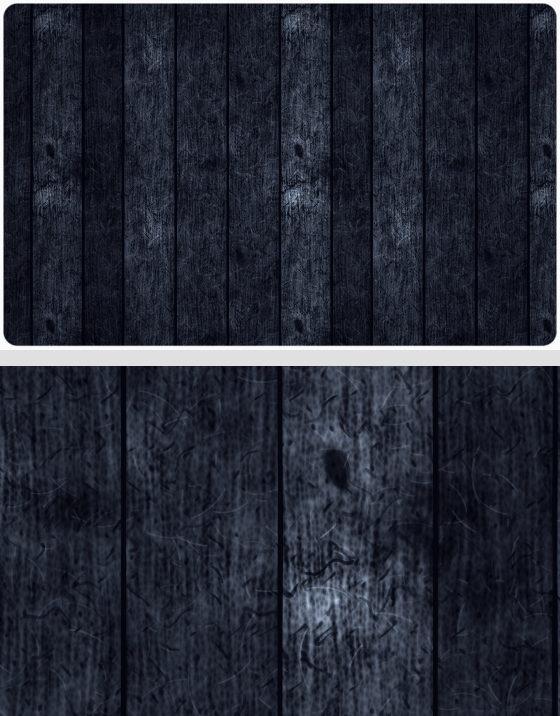
Top, the full canvas; bottom, a detail of the centre.
Give the GLSL for this texture, as a Shadertoy shader.

```glsl
const float TILE_W = 0.71, TILE_H = 0.5;

vec2 hash2(vec2 p) {
    return fract(sin(vec2(dot(p, vec2(127.1, 311.7)), dot(p, vec2(269.5, 183.3)))) * 43758.5);
}

// Distance to the nearest cell point, repeating every rows cells in y
float cells(vec2 p, float rows) {
    float nearest = 1.5;
    for (int j = -1; j <= 1; j++)
    for (int i = -1; i <= 1; i++) {
        vec2 id = floor(p) + vec2(i, j);
        nearest = min(nearest, length(id + hash2(vec2(id.x, mod(id.y, rows))) - p));
    }
    return nearest;
}

// Thin, slightly bowed strokes, one at most per cell
float scratches(vec2 p, float rows, float width, float blur) {
    float mark = 0.0;
    for (int j = -1; j <= 1; j++)
    for (int i = -1; i <= 1; i++) {
        vec2 id = floor(p) + vec2(i, j);
        vec2 key = vec2(id.x, mod(id.y, rows));
        vec2 r = hash2(key + 19.0);
        float angle = 6.283 * r.x;
        vec2 d = id + hash2(key) - p;
        d = mat2(cos(angle), sin(angle), -sin(angle), cos(angle)) * d;
        d.y += 0.35 * d.x * d.x;
        float span = 0.15 + 0.65 * r.y * r.y;
        float dist = length(vec2(max(abs(d.x) - span, 0.0), d.y));
        float strength = fract(r.x * 17.0 + r.y * 5.0);
        mark = max(mark, strength * (1.0 - smoothstep(width, width + blur, dist)));
    }
    return mark;
}

// Offset from a centre that repeats vertically
vec2 offsetFrom(vec2 p, vec2 centre) {
    vec2 d = p - centre;
    d.y -= TILE_H * round(d.y / TILE_H);
    return d;
}

float spot(vec2 p, vec2 centre, vec2 radius) {
    vec2 d = offsetFrom(p, centre) / radius;
    return exp(-dot(d, d));
}

void mainImage(out vec4 fragColor, in vec2 fragCoord) {
    float px = 1.0 / iResolution.y;
    vec2 p = fragCoord * px;
    vec2 q = vec2(mod(p.x - 0.09, TILE_W), mod(p.y, TILE_H));

    // Five planks of uneven width per tile
    float edges[6] = float[6](0.0, 0.148, 0.262, 0.412, 0.561, 0.71);
    float tones[5] = float[5](0.195, 0.115, 0.185, 0.143, 0.14);
    float tone = tones[0], seam = 1.0, side = 0.0;
    for (int i = 0; i < 6; i++) {
        float d = q.x - edges[i];
        if (i < 5 && d >= 0.0) tone = tones[i];
        if (abs(d) < seam) { seam = abs(d); side = sign(d); }
    }

    // Grain bends around the knots
    vec2 knotD = offsetFrom(q, vec2(0.053, 0.07));
    knotD.x += 0.25 * knotD.y;
    float knot = length(knotD / vec2(0.015, 0.027));
    vec2 ovalD = offsetFrom(q, vec2(0.597, 0.27));
    float oval = length(ovalD / vec2(0.022, 0.055));
    vec2 g = q;
    g.x += 0.003 * sin(12.566 * q.y + 23.0 * q.x) + 0.0015 * sin(37.7 * q.y + 61.0 * q.x);
    g.x -= knotD.x * 0.6 * exp(-0.25 * knot * knot) + ovalD.x * 0.5 * exp(-0.4 * oval * oval);

    float fibre = cells(g * vec2(190.0, 14.0), 7.0) - 0.5;
    float streak = cells(g * vec2(60.0, 4.0) + 7.0, 2.0) - 0.5;
    float speck = cells(q * vec2(260.0, 160.0), 80.0) - 0.5;
    float rings = sin(g.x * 720.0 + 2.0 * sin(g.x * 83.0));
    vec2 w = q + 0.006 * sin(q.yx * vec2(113.1, 97.0)) + 0.003 * sin(q.yx * vec2(251.3, 211.0));
    float blotch = 0.5 * cells(w * 18.0, 9.0) + 0.3 * cells(w * 44.0 + 3.0, 22.0)
                 + 0.25 * cells(w * 104.0 + 5.0, 52.0) - 0.5;

    // Worn pale areas and grimy dark ones
    float pale = spot(q, vec2(0.045, 0.45), vec2(0.07, 0.06))
               + 0.45 * spot(q, vec2(0.07, 0.10), vec2(0.045, 0.045))
               + 0.75 * spot(q, vec2(0.345, 0.35), vec2(0.045, 0.07))
               + 0.5 * spot(q, vec2(0.45, 0.055), vec2(0.03, 0.045))
               + 0.5 * spot(q, vec2(0.58, 0.08), vec2(0.025, 0.04))
               + 0.4 * spot(q, vec2(0.67, 0.47), vec2(0.035, 0.035));
    float grime = 0.8 * spot(q, vec2(0.12, 0.01), vec2(0.035, 0.05))
                + 0.5 * spot(q, vec2(0.19, 0.0), vec2(0.05, 0.08))
                + 0.7 * spot(q, vec2(0.515, 0.02), vec2(0.035, 0.04))
                + 0.6 * spot(q, vec2(0.30, 0.34), vec2(0.018, 0.045))
                + 0.6 * spot(q, vec2(0.30, 0.02), vec2(0.016, 0.028))
                + 0.4 * spot(q, vec2(0.67, 0.22), vec2(0.035, 0.06));

    float v = tone * (1.0 + 0.65 * fibre + 0.45 * streak + 0.55 * speck + 0.1 * rings + 0.9 * blotch);
    v += 0.17 * pale * clamp(0.7 + 1.8 * blotch + 1.2 * fibre + 0.8 * speck, 0.0, 1.8);
    v *= 1.0 - 0.75 * clamp(grime * (0.8 - 2.0 * blotch), 0.0, 1.0);

    // Scratches, nicks and knots
    v += (0.07 + 0.13 * pale) * scratches(q * 26.0, 13.0, 0.008, 30.0 * px);
    v += 0.06 * scratches(q * 44.0 + 11.0, 22.0, 0.01, 50.0 * px);
    v *= 1.0 - (0.45 + 0.3 * min(pale + grime, 1.0)) * scratches(w * 34.0 + 31.0, 17.0, 0.03, 50.0 * px);
    v *= 1.0 - 0.6 * (1.0 - smoothstep(0.05, 0.16, cells(w * vec2(54.0, 36.0), 18.0)));
    v *= 1.0 - 0.8 * (1.0 - smoothstep(0.5, 1.15, knot + 0.5 * blotch));
    v *= 1.0 - (0.25 + 0.2 * sin(oval * 15.0)) * exp(-oval * oval);
    v *= 1.0 - 0.6 * (1.0 - smoothstep(0.15, 0.5, oval + blotch));

    // Seams between planks, with a lit right lip
    v *= 1.0 - 0.3 * exp(-seam * 110.0);
    v += 0.05 * step(0.0, side) * exp(-pow((seam - 0.005) / 0.0015, 2.0)) * (0.7 + blotch);
    v *= 0.1 + 0.9 * smoothstep(0.0017, 0.0017 + 1.3 * px, seam + 0.001 * streak);

    // Light falls off from the middle
    vec2 fall = (p - vec2(0.85, 0.5)) / vec2(0.75, 0.6);
    v = max(v, 0.015) * mix(0.55, 1.3, exp(-dot(fall, fall)));
    vec3 wood = v * vec3(0.9, 1.0, 1.1) + vec3(-0.003, 0.0, 0.035);

    // Rounded panel on white
    vec2 box = abs(p - vec2(0.8, 0.501)) - vec2(0.79, 0.489) + 0.04;
    float panel = length(max(box, 0.0)) + min(max(box.x, box.y), 0.0) - 0.04;
    fragColor = vec4(mix(wood, vec3(0.98), smoothstep(-px, px, panel)), 1.0);
}
```
